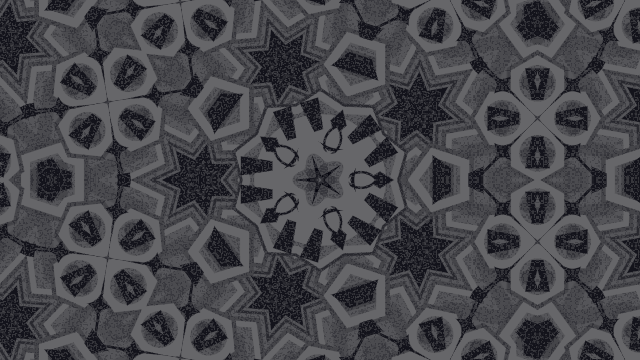
A Shadertoy shader for this pattern:

```glsl
// Five-fold kaleidoscope of charcoal stars, framed windows and a central rosette.
#define PI 3.14159265
#define VIEW_HEIGHT 4.32
#define MIRROR_X 2.61
#define GRAIN_SCALE 62.0
#define INK 0.075
#define DARK 0.13
#define SHADE 0.20
#define DIM 0.27
#define MID 0.335
#define LIGHT 0.40

float edge;

float hash(vec2 p) {
    vec3 h = fract(vec3(p.xyx) * 0.1031);
    h += dot(h, h.yzx + 33.33);
    return fract((h.x + h.y) * h.z);
}

vec2 turn(vec2 p, float a) {
    float c = cos(a), s = sin(a);
    return vec2(c * p.x + s * p.y, c * p.y - s * p.x);
}

// Mirror the plane into one 36 degree wedge above the x axis.
vec2 foldWedge(vec2 p) {
    float sector = 0.4 * PI;
    float a = atan(p.y, p.x);
    a = abs(mod(a + 0.5 * sector, sector) - 0.5 * sector);
    return length(p) * vec2(cos(a), sin(a));
}

// Mitred star with a tip on +x; a tilt of PI/2 gives a regular polygon.
float star(vec2 p, float n, float r, float tilt) {
    float h = PI / n;
    float a = mod(atan(p.y, p.x), 2.0 * h) - h;
    vec2 q = length(p) * vec2(cos(a), abs(sin(a)));
    return dot(q - r * vec2(cos(h), sin(h)), vec2(sin(tilt), -cos(tilt)));
}

float segment(vec2 p, vec2 a, vec2 b) {
    vec2 d = b - a;
    return length(p - a - d * clamp(dot(p - a, d) / dot(d, d), 0.0, 1.0));
}

float diamond(vec2 p, float r) { return (abs(p.x) + abs(p.y) - r) * 0.707; }

// Trapezoid, wider towards +x.
float taperedWindow(vec2 p, vec2 size) {
    return max(abs(p.x) - size.x, abs(p.y) - size.y * (1.0 + 0.35 * p.x / size.x));
}

void paint(inout float tone, float ink, float d) {
    tone = mix(tone, ink, smoothstep(edge, -edge, d));
}

// Light frame around a patched, dark window.
void framedWindow(inout float tone, vec2 p, float r, vec2 size) {
    float d = star(p, 5.0, r, 0.5 * PI);
    paint(tone, DIM, d - 0.055);
    paint(tone, LIGHT, d);
    paint(tone, MID, d + 0.11);
    paint(tone, DIM, max(d + 0.11, abs(p.x) - 0.35 * r));
    paint(tone, DARK, taperedWindow(p, size));
}

// Four round petals meeting at a light cross, with dark knots between.
void petalCluster(inout float tone, vec2 p) {
    vec2 a = abs(p);
    vec2 q = a.x > a.y ? a : a.yx;
    q.x -= 0.39;
    float d = length(q) - 0.32;
    float frame = star(q, 6.0, 0.37, 0.5 * PI);
    paint(tone, DIM, min(d, frame) - 0.05);
    paint(tone, LIGHT, min(d, frame));
    paint(tone, MID, length(q - vec2(0.03, 0.0)) - 0.22);
    paint(tone, DIM, length(vec2(q.x - 0.04, abs(q.y) - 0.11)) - 0.09);
    paint(tone, DARK, taperedWindow(q - vec2(0.02, 0.0), vec2(0.19, 0.11)));
    paint(tone, MID, diamond(q * vec2(0.5, 1.6) - vec2(0.03, 0.0), 0.055));
    paint(tone, DARK, abs(a.x - a.y) * 0.707 - 0.012 * smoothstep(0.12, 0.3, a.x));
    paint(tone, DARK, star(turn(a - vec2(0.42, 0.4), PI / 4.0), 4.0, 0.14, 1.25));
}

// Ten windows, five leaves and a lobed flower around the centre.
void rosette(inout float tone, vec2 p, vec2 b) {
    float r = length(p);
    float wave = cos(5.0 * atan(p.y, p.x));
    float d = star(turn(p, PI / 10.0), 10.0, 1.07, 1.3);
    paint(tone, SHADE, d - 0.035);
    paint(tone, LIGHT, d);
    paint(tone, MID, d + 0.09);
    paint(tone, DIM, max(d + 0.09, abs(abs(b.y) - 0.17) - 0.11));
    paint(tone, LIGHT, r - 0.79);
    paint(tone, DARK, taperedWindow(vec2(b.x - 0.76, abs(b.y) - 0.17), vec2(0.19, 0.085)));
    paint(tone, DARK, diamond((p - vec2(0.72, 0.0)) * vec2(0.6, 1.0), 0.1));
    vec2 leafPoint = vec2(p.x - 0.49, abs(p.y) + 0.14);
    float leaf = length(leafPoint) - 0.22;
    paint(tone, DARK, leaf - 0.028);
    paint(tone, LIGHT, leaf);
    paint(tone, DARK, abs(r - 0.45 + 0.06 * wave) - 0.022 * wave);
    paint(tone, LIGHT, r - 0.40 + 0.06 * wave);
    paint(tone, MID, r - 0.28 + 0.05 * wave);
    paint(tone, DIM, r - 0.16 - 0.03 * wave);
    paint(tone, INK, max(abs(b.y) - 0.035 * (1.0 - b.x / 0.31), b.x - 0.31));
    paint(tone, MID, star(b, 5.0, 0.045, 1.0));
}

void mainImage(out vec4 fragColor, in vec2 fragCoord) {
    float unit = VIEW_HEIGHT / iResolution.y;
    edge = 0.75 * unit;
    vec2 p = foldWedge((fragCoord - 0.5 * iResolution.xy) * unit);
    p.x = MIRROR_X - abs(p.x - MIRROR_X);
    p = foldWedge(p);
    vec2 b = turn(p, PI / 5.0);

    // Zigzag bands around the dark stars.
    float d = star(b - vec2(1.45, 0.0), 7.0, 0.45, 0.89);
    float tone = mix(MID, 0.295, smoothstep(-0.3, 0.3, sin(d * 19.0)));
    paint(tone, LIGHT, d - 0.23);
    paint(tone, DIM, d - 0.16);
    paint(tone, MID, d - 0.11);
    paint(tone, SHADE, d - 0.065);
    paint(tone, MID, d - 0.03);
    paint(tone, DARK, d);
    paint(tone, SHADE, abs(d + 0.10) - 0.012);

    // Thin seams and knots between the motifs.
    vec2 knotA = vec2(1.87, 0.0), knotB = vec2(1.90, 1.38), bend = vec2(2.19, 1.14);
    float seam = min(segment(p, knotA, vec2(2.19, 0.34)), segment(p, bend, knotB));
    paint(tone, DARK, seam - 0.012);
    framedWindow(tone, vec2(1.46 - p.x, p.y), 0.41, vec2(0.11, 0.22));
    framedWindow(tone, b - vec2(3.18, 0.0), 0.43, vec2(0.20, 0.15));
    petalCluster(tone, p - vec2(MIRROR_X, 0.74));
    paint(tone, DARK, taperedWindow(p - knotA, vec2(0.09, 0.12)));
    paint(tone, DARK, diamond(p - knotB, 0.11));
    rosette(tone, p, b);

    // Fine grain, strongest in the dark and middle tones.
    float grain = hash(floor(p * GRAIN_SCALE));
    float darkGrain = mix(-0.055, 0.085, smoothstep(0.4, 0.9, grain));
    float greyGrain = -0.075 * smoothstep(0.5, 0.95, grain);
    float isDark = smoothstep(0.25, 0.18, tone);
    float isLight = smoothstep(0.35, 0.39, tone);
    tone += mix(mix(greyGrain, 0.0, isLight), darkGrain, isDark);
    fragColor = vec4(tone, tone, tone + mix(0.035, 0.01, tone / LIGHT), 1.0);
}
```
